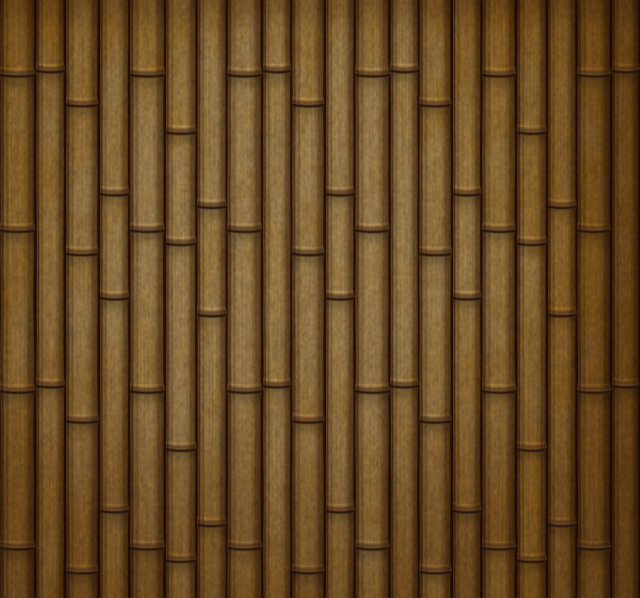
A Shadertoy shader for this texture:

```glsl
// A wall of twenty upright bamboo canes, built from six kinds in a repeating order.
// Each cane is a rounded shading profile with node rings at set heights;
// gradient noise adds amber stains, fibres and grain, and a vignette darkens the rim.

const int CANES = 20;
const int ORDER[11] = int[11](0, 1, 2, 3, 0, 4, 5, 0, 1, 2, 3);
const float WIDTHS[6] = float[6](0.0552, 0.0453, 0.0523, 0.0466, 0.0488, 0.0469);
// Node heights per kind; -1 means no node
const vec4 NODES[6] = vec4[6](
    vec4(0.877, 0.617, 0.348, 0.086), vec4(0.884, 0.357, -1.0, -1.0),
    vec4(0.827, 0.578, 0.298, 0.046), vec4(0.678, 0.504, 0.148, -1.0),
    vec4(0.781, 0.595, 0.251, 0.065), vec4(0.657, 0.476, 0.125, -1.0));

const vec3 PALE  = vec3(0.575, 0.465, 0.285);
const vec3 AMBER = vec3(0.560, 0.390, 0.130);
const vec3 BROWN = vec3(0.450, 0.310, 0.150);
const vec3 GAP   = vec3(0.160, 0.055, 0.018);
const vec3 RING  = vec3(0.215, 0.125, 0.065);
const vec3 SHADE_TINT = vec3(0.82, 1.02, 1.35);   // shadows turn redder

float hash(vec2 p) {
    vec3 q = fract(p.xyx * vec3(0.1031, 0.1030, 0.0973));
    q += dot(q, q.yzx + 33.33);
    return fract((q.x + q.y) * q.z);
}

float cornerSlope(vec2 cell, vec2 offset) {
    float angle = 6.2832 * hash(cell);
    return dot(vec2(cos(angle), sin(angle)), offset);
}

// Gradient noise, about -0.7 to 0.7
float noise(vec2 p) {
    vec2 i = floor(p), f = fract(p);
    vec2 s = f * f * f * (f * (f * 6.0 - 15.0) + 10.0);
    vec2 x = vec2(1.0, 0.0);
    return mix(mix(cornerSlope(i, f), cornerSlope(i + x.xy, f - x.xy), s.x),
               mix(cornerSlope(i + x.yx, f - x.yx), cornerSlope(i + x.xx, f - x.xx), s.x), s.y);
}

float fbm(vec2 p) {
    float sum = 0.0, amp = 1.0;
    for (int i = 0; i < 4; i++) {
        sum += amp * noise(p);
        p = p * 2.03 + 17.3;
        amp *= 0.55;
    }
    return sum;
}

// Soft line, never thinner than a pixel
float line(float d, float width, float pixel) {
    float w = max(width, pixel * 0.7);
    return exp(-d * d / (w * w)) * width / w;
}

// Brightness across a cane: u runs from its left side to its right
float roundness(float u) {
    float lit = mix(0.56, 1.0, smoothstep(0.02, 0.30, u));
    lit *= mix(1.0, 0.50, smoothstep(0.58, 0.96, u));
    lit += 0.13 * line(u - 0.13, 0.035, 0.0) - 0.10 * line(u - 0.21, 0.03, 0.0);
    return lit - 0.07 * line(u - 0.80, 0.03, 0.0);
}

// Stained cane surface; warmth pushes it from pale to amber
vec3 surface(vec2 p, float u, float seed, float segment, float warmth) {
    float stain = fbm(vec2(p.x * 15.0 + seed * 7.0, p.y * 7.0 + seed * 13.0));
    float blotch = fbm(vec2(p.x * 24.0 - seed * 5.0, p.y * 16.0 + seed * 3.0));
    float fibre = noise(vec2(u * 17.0 + seed * 9.0, p.y * 6.0));
    float grain = noise(p * vec2(210.0, 130.0)) + 0.7 * noise(p * vec2(120.0, 60.0));
    float tint = hash(vec2(seed + 3.0, segment + 11.0));
    vec3 col = mix(PALE, AMBER, clamp(warmth + 0.55 * stain + 0.20 * tint - 0.12, 0.0, 1.0));
    float low = 1.0 - smoothstep(0.05, 0.50, p.y);
    col = mix(col, BROWN, clamp(0.45 * low * (0.5 + tint) + 0.80 * max(blotch - 0.12, 0.0), 0.0, 0.8));
    return col * (1.0 + 0.11 * fibre + 0.12 * grain + 0.08 * blotch);
}

// Node: shade around it, pale upper lip, two dark grooves with a ridge between
vec3 addNode(vec3 col, float d, float u, float pixel) {
    col *= 1.0 - 0.16 * line(d + 0.010, 0.012, pixel);
    col *= 1.0 + 0.22 * line(d - 0.0085, 0.0025, pixel);
    col = mix(col, RING * (0.75 + 0.65 * roundness(u)), 0.75 * line(d, 0.0050, pixel));
    col = mix(col, RING * 0.55, 0.85 * line(d + 0.0035, 0.0022, pixel));
    return col + 0.15 * roundness(u) * PALE * line(d - 0.0005, 0.0016, pixel);
}

void mainImage(out vec4 fragColor, in vec2 fragCoord) {
    vec2 p = fragCoord / iResolution.xy;
    float pixel = 1.0 / iResolution.y;
    float row = p.x - 0.022 * p.x * (1.0 - p.x);   // canes on the left are a bit wider

    // Find the cane under this point
    float left = 0.0;
    int cane = 0;
    for (int i = 0; i < CANES - 1; i++) {
        float w = WIDTHS[ORDER[i % 11]];
        if (row < left + w) break;
        left += w;
        cane = i + 1;
    }
    int kind = ORDER[cane % 11];
    float width = WIDTHS[kind];
    float u = (row - left) / width;
    vec4 nodes = NODES[kind];
    float segment = dot(step(vec4(p.y), nodes), vec4(1.0));

    // Cane colour, darkened towards the rim
    float rim = length((p - vec2(0.44, 0.56)) * vec2(1.0, 0.80));
    float warmth = smoothstep(0.18, 0.62, rim);
    float seed = float(kind) + 0.07 * float(cane);
    float shade = roundness(u) * (1.0 - 0.20 * warmth);
    shade *= 1.0 - 0.20 * smoothstep(0.86, 1.0, p.x);
    shade *= 1.0 - 0.18 * smoothstep(0.94, 1.0, p.y);
    vec3 col = surface(p, u, seed, segment, warmth) * pow(vec3(shade), SHADE_TINT);

    // Node rings sag a little in the middle and swell the cane's outline
    float sag = 0.0025 * (1.0 - pow(2.0 * u - 1.0, 2.0)) - 0.001;
    float swell = 0.0;
    for (int i = 0; i < 4; i++) {
        float d = p.y - nodes[i] + sag;
        col = addNode(col, d, u, pixel);
        swell = max(swell, line(d, 0.007, pixel));
    }

    // Dark gaps between canes, wavering slightly, with a thin seam inside the left edge
    float waver = 0.025 * noise(vec2(seed * 5.0, p.y * 9.0));
    col *= 1.0 - 0.22 * line(u - 0.075 + waver, 0.022, pixel);
    float side = min(u - 0.012, 1.0 - u - 0.062) + waver + 0.045 * swell;
    float soft = max(0.026, 0.7 * pixel / width);
    col = mix(GAP * (1.0 - 0.25 * warmth), col, smoothstep(-soft, soft, side));

    fragColor = vec4(clamp(col, 0.0, 1.0), 1.0);
}
```
